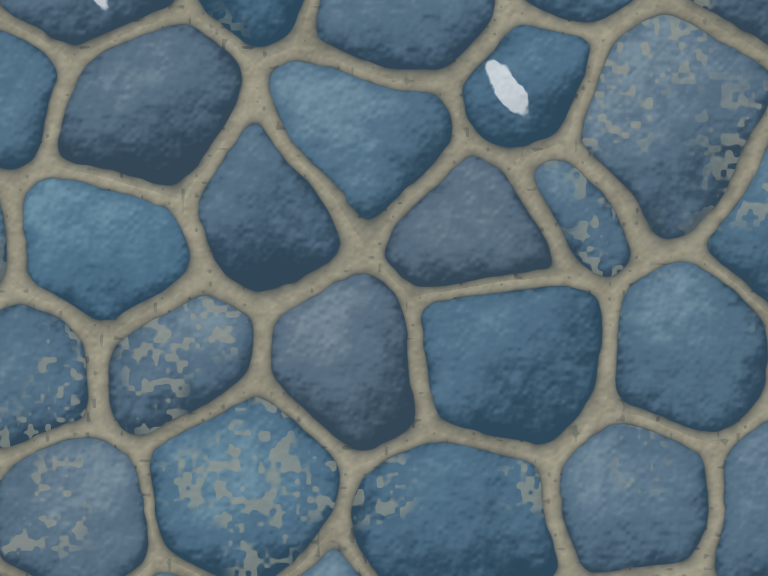
Write a WebGL 1 fragment shader that draws this texture.

```glsl
precision highp float;
// Wall of rounded blue river stones set in sandy mortar.
// Stones are cells of a weighted Voronoi diagram, inset and rounded with a smooth
// minimum; the same sum gives a dome slope for lighting. Noise adds grain and wear.
uniform vec2 u_resolution;

// Layout, in units of canvas height
const vec2 CELL = vec2(0.30, 0.235);
const float JITTER = 0.55;
const float SIZE_SPREAD = 0.011;
const float GAP = 0.011;
const float GAP_VARIATION = 0.009;
const float CORNER_ROUND = 0.013;
const float DOME_SOFTNESS = 0.032;
const vec2 SEED = vec2(37.0, 18.0);

// Colours
const vec3 STONE_DARK = vec3(0.19, 0.28, 0.345);
const vec3 STONE_MID = vec3(0.325, 0.43, 0.505);
const vec3 STONE_LIGHT = vec3(0.47, 0.57, 0.62);
const vec3 TINT_TEAL = vec3(0.91, 1.01, 1.05);
const vec3 TINT_SLATE = vec3(1.07, 0.99, 0.98);
const vec3 FLAKE = vec3(0.60, 0.60, 0.54);
const vec3 MORTAR = vec3(0.60, 0.585, 0.515);
const vec3 CREVICE = vec3(0.27, 0.30, 0.31);
const vec3 SUNLIT = vec3(0.83, 0.86, 0.88);

// Lighting and wear
const vec3 LIGHT = vec3(-0.25, 0.60, 0.755);
const float TONE = 0.54;
const float SUN_SHARE = 0.18;
const float FLAKED_SHARE = 0.45;

vec2 hash2(vec2 p) {
  vec3 q = fract(p.xyx * vec3(0.1031, 0.1030, 0.0973));
  q += dot(q, q.yzx + 33.33);
  return fract((q.xx + q.yz) * q.zy);
}

float noise(vec2 p) {
  vec2 i = floor(p), f = fract(p);
  f = f * f * (3.0 - 2.0 * f);
  float low = mix(hash2(i).x, hash2(i + vec2(1.0, 0.0)).x, f.x);
  float high = mix(hash2(i + vec2(0.0, 1.0)).x, hash2(i + 1.0).x, f.x);
  return mix(low, high, f.y);
}

float fbm(vec2 p) {
  float sum = 0.0, gain = 0.533;
  for (int i = 0; i < 4; i++) {
    sum += gain * noise(p);
    p = mat2(1.6, 1.2, -1.2, 1.6) * p + 7.3;
    gain *= 0.5;
  }
  return sum;
}

// Centre of a stone (xy) and its size weight (z)
vec3 stoneSite(vec2 id) {
  vec2 shift = JITTER * (hash2(id + SEED) - 0.5);
  shift.x += 0.5 * mod(id.y, 2.0);
  float weight = SIZE_SPREAD * (2.0 * hash2(id + SEED + 71.0).x - 1.0);
  return vec3((id + 0.5 + shift) * CELL, weight);
}

float power(vec2 p, vec3 site) {
  vec2 d = p - site.xy;
  return dot(d, d) - site.z;
}

// Depth inside the nearest stone (negative in mortar), with its id, centre and slope
float stoneDepth(vec2 p, out vec2 id, out vec2 centre, out vec2 outward) {
  vec2 base = floor(p / CELL);
  float nearest = 1e5;
  for (int y = -2; y <= 2; y++) for (int x = -2; x <= 2; x++) {
    vec2 cell = base + vec2(float(x), float(y));
    float reach = power(p, stoneSite(cell));
    if (reach < nearest) { nearest = reach; id = cell; }
  }
  centre = stoneSite(id).xy;
  outward = vec2(0.0);
  float edgeSum = 1e-20, domeSum = 1e-20;
  for (int y = -2; y <= 2; y++) for (int x = -2; x <= 2; x++) {
    if (x == 0 && y == 0) continue;
    vec3 other = stoneSite(id + vec2(float(x), float(y)));
    vec2 away = other.xy - centre;
    float span = length(away);
    float edge = (power(p, other) - nearest) / (2.0 * span);
    float pull = exp(-edge / DOME_SOFTNESS);
    edgeSum += exp(-edge / CORNER_ROUND);
    domeSum += pull;
    outward += pull * away / span;
  }
  outward /= domeSum;
  return -CORNER_ROUND * log(edgeSum) - GAP - GAP_VARIATION * hash2(id + 5.0).y;
}

vec3 stoneColor(vec2 p, vec2 id, vec2 centre, vec2 outward, float depth) {
  vec2 traits = hash2(id + 113.0), wear = hash2(id + 211.0);
  vec2 q = p + 3.0 * traits;
  // Dome light, lumps and fine pitting
  vec3 normal = normalize(vec3(outward * (0.45 + 0.8 * exp(-depth / 0.03)), 1.0));
  float lump = fbm(q * 9.0) - fbm((q + 0.012 * LIGHT.xy) * 9.0);
  float pit = noise(q * 120.0) - noise((q + 0.006 * LIGHT.xy) * 120.0);
  float tone = TONE + 0.65 * (dot(normal, LIGHT) - LIGHT.z) + 1.3 * lump + 0.22 * pit;
  tone += 0.65 * (fbm(q * 6.0) - 0.5) + 0.3 * (fbm(q * 50.0) - 0.5);
  tone += 0.26 * (traits.x - 0.5) - 0.3 * exp(-depth / 0.009);
  vec3 color = mix(STONE_DARK, STONE_MID, smoothstep(0.0, 0.5, tone));
  color = mix(color, STONE_LIGHT, smoothstep(0.45, 1.0, tone));
  color *= mix(TINT_TEAL, TINT_SLATE, traits.y);
  // Flaked paint on some stones
  float flake = smoothstep(0.52, 0.66, 0.5 * (noise(q * 95.0) + noise(q * 42.0)));
  flake *= smoothstep(0.42, 0.68, noise(q * 8.0)) * step(wear.x, FLAKED_SHARE);
  color = mix(color, FLAKE, 0.6 * flake);
  // Patch of direct sun on a few stones
  vec2 local = p - centre - 0.07 * (traits - 0.5);
  vec2 patchPos = vec2(dot(local, vec2(0.6, -0.8)), dot(local, vec2(0.8, 0.6)));
  float ragged = length(patchPos / vec2(0.06, 0.022)) + 1.1 * (fbm(p * 22.0) - 0.5);
  float sun = (1.0 - smoothstep(0.88, 1.06, ragged)) * step(wear.y, SUN_SHARE);
  return mix(color, SUNLIT + 0.25 * (tone - TONE), 0.92 * sun);
}

vec3 mortarColor(vec2 p, vec2 outward, float depth) {
  float sand = noise(p * 140.0) - noise((p + 0.005 * LIGHT.xy) * 140.0);
  float light = 0.99 + 0.2 * (fbm(p * 5.0) - 0.5) + 0.2 * (fbm(p * 55.0) - 0.5) + 0.1 * sand;
  float specks = smoothstep(0.84, 0.95, noise(p * 85.0 + 40.0));
  float shadowWidth = 0.005 + 0.005 * max(-outward.y, 0.0);
  float shadow = exp(min(depth, 0.0) / shadowWidth) * (0.75 + 0.4 * noise(p * 70.0));
  return mix(MORTAR * light, CREVICE, clamp(0.85 * shadow + 0.3 * specks, 0.0, 1.0));
}

void main() {
  vec2 p = gl_FragCoord.xy / u_resolution.y;
  // Wobble the outlines
  vec2 wobble = vec2(noise(p * 9.0), noise(p * 9.0 + 31.0)) - 0.5;
  vec2 chips = vec2(noise(p * 45.0), noise(p * 45.0 + 17.0)) - 0.5;
  vec2 id, centre, outward;
  float depth = stoneDepth(p + 0.026 * wobble + 0.004 * chips, id, centre, outward);
  float blur = max(0.0015, 0.8 / u_resolution.y);
  vec3 stone = stoneColor(p, id, centre, outward, max(depth, 0.0));
  vec3 mortar = mortarColor(p, outward, depth);
  gl_FragColor = vec4(mix(mortar, stone, smoothstep(-blur, blur, depth)), 1.0);
}
```
